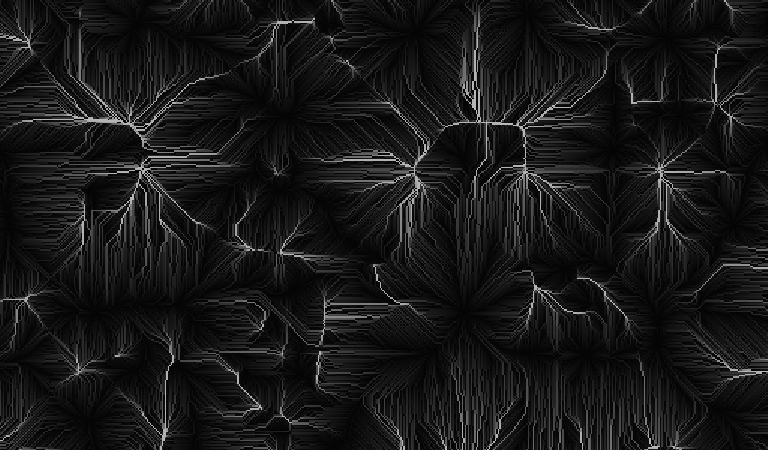
Give the GLSL for this texture, as a Shadertoy shader.

```glsl
// Branching drainage network: fine dark streaks gathering into thin bright channels.

// The eight flow directions, counter-clockwise from east
const ivec2 STEP[8] = ivec2[8](
    ivec2(1, 0), ivec2(1, 1), ivec2(0, 1), ivec2(-1, 1),
    ivec2(-1, 0), ivec2(-1, -1), ivec2(0, -1), ivec2(1, -1));

float hash(ivec2 cell) {
    uvec2 q = uvec2(cell) * uvec2(1597334677u, 3812015801u);
    uint n = q.x ^ q.y;
    n = (n ^ (n >> 15)) * 1597334677u;
    n = (n ^ (n >> 13)) * 3812015801u;
    return float(n >> 8) * exp2(-24.0);
}

// Gradient of smooth value noise
vec2 noiseSlope(vec2 p) {
    ivec2 i = ivec2(floor(p));
    vec2 f = fract(p);
    vec2 u = f * f * f * (f * (f * 6.0 - 15.0) + 10.0);
    vec2 du = 30.0 * f * f * (f - 1.0) * (f - 1.0);
    float a = hash(i);
    float b = hash(i + ivec2(1, 0));
    float c = hash(i + ivec2(0, 1));
    float d = hash(i + ivec2(1, 1));
    return du * (vec2(b - a, c - a) + (a - b - c + d) * u.yx);
}

// Downhill direction of a cell, as an index into STEP
int flowDirection(ivec2 cell) {
    vec2 p = vec2(cell);
    vec2 slope = noiseSlope(p / 115.0 + 17.3)
               + 0.9 * noiseSlope(p / 43.0 + 61.7)
               + 0.35 * noiseSlope(p / 17.0 + 143.1);
    float octant = atan(-slope.y, -slope.x) * 4.0 / 3.14159;

    // Rare sideways slips let neighbouring streaks merge
    float slip = 2.0 * hash(cell + 911) - 1.0;
    float slip2 = slip * slip;
    octant += 0.75 * slip * slip2 * slip2 * slip2;
    return int(floor(octant + 0.5)) & 7;
}

// Counts the cells draining through root by walking its upstream tree
float drainageArea(ivec2 root) {
    ivec2 cell = root;
    int dir = flowDirection(cell);
    int turn = -2;
    int depth = 0;
    float area = 1.0;

    for (int i = 0; i < 3000; i++) {
        bool climbing = turn <= 2;
        if (!climbing && depth == 0) break;

        int move = climbing ? (dir + 4 + turn) & 7 : dir;
        ivec2 next = cell + STEP[move];
        int nextDir = flowDirection(next);

        if (!climbing) {
            // Return downstream and resume with the next tributary
            turn = ((dir - nextDir + 4) & 7) - 3;
            cell = next;
            dir = nextDir;
            depth--;
        } else if (nextDir == ((move + 4) & 7)) {
            // The neighbour flows into this cell: enter it
            cell = next;
            dir = nextDir;
            turn = -2;
            depth++;
            area += 1.0;
        } else {
            turn++;
        }
    }
    return area;
}

void mainImage(out vec4 fragColor, in vec2 fragCoord) {
    // Terrain grid of 300 rows over the canvas height
    ivec2 cell = ivec2(floor(fragCoord / iResolution.y * 300.0));
    float brightness = 0.0145 * pow(drainageArea(cell), 0.62);
    fragColor = vec4(vec3(min(brightness, 1.0)), 1.0);
}
```
